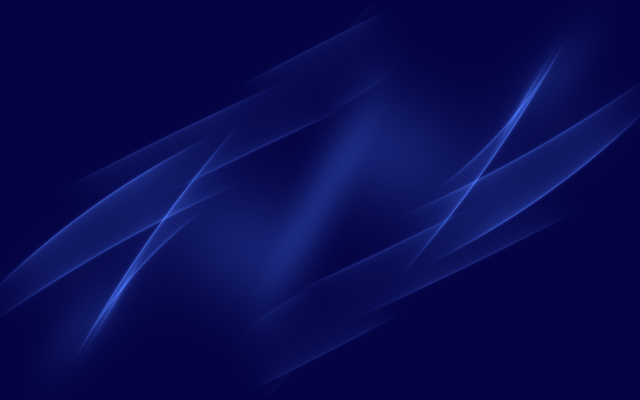
Give the GLSL for this background, as a WebGL 2 fragment shader.

```glsl
#version 300 es
precision highp float;
// Deep blue backdrop with translucent, light-edged ribbons around a soft diagonal glow.
// Each ribbon edge is a bowed segment with a thin highlight and a one-sided fade;
// the design has half-turn symmetry, so one half is evaluated at p and at -p.
uniform vec2 u_resolution;
out vec4 fragColor;

float gauss(float x, float radius) {
    return exp(-x * x / (radius * radius));
}

// Bowed edge from a to b; the sign of width picks the filled side (+ is left of a->b).
float ribbonEdge(vec2 p, vec2 a, vec2 b, float bend, float width, float line, float fill) {
    vec2 along = normalize(b - a);
    float t = dot(p - a, along) / length(b - a);
    float offset = dot(p - a, vec2(-along.y, along.x)) - bend * 4.0 * t * (1.0 - t);
    float inward = offset * sign(width);
    float ends = smoothstep(0.0, 0.36, t) * smoothstep(1.0, 0.64, t);
    float inside = smoothstep(-0.002, 0.002, inward);
    float veil = inside * exp(-max(inward, 0.0) / abs(width));
    float sheen = inside * exp(-max(inward, 0.0) / 0.01);
    float highlight = exp(-abs(offset) / 0.0022);
    return ends * (fill * veil + line * (1.3 * highlight + 0.3 * sheen));
}

float halfGlow(vec2 p) {
    float g = 0.0;
    // Long upper ribbons
    g += ribbonEdge(p, vec2(-0.675, 0.01), vec2(-0.05, 0.313), 0.006, -0.08, 0.38, 0.34);
    g += ribbonEdge(p, vec2(-0.227, 0.271), vec2(0.20, 0.49), 0.002, -0.08, 0.28, 0.26);
    g += ribbonEdge(p, vec2(-0.415, 0.0), vec2(0.085, 0.24), 0.003, 0.06, 0.42, 0.24);
    g += ribbonEdge(p, vec2(0.0, 0.208), vec2(0.20, 0.333), -0.005, 0.06, 0.18, 0.12);
    g += ribbonEdge(p, vec2(0.05, 0.41), vec2(0.15, 0.51), 0.0, -0.03, 0.08, 0.06);
    // Broad outer ribbon
    g += ribbonEdge(p, vec2(-0.86, -0.27), vec2(-0.24, 0.175), 0.035, -0.08, 0.85, 0.56);
    g += ribbonEdge(p, vec2(-0.86, -0.335), vec2(-0.17, 0.055), 0.022, 0.055, 0.65, 0.33);
    // Steep twisted ribbon, bright where its two edges meet
    g += ribbonEdge(p, vec2(-0.623, -0.417), vec2(-0.18, 0.215), 0.022, -0.05, 1.0, 0.33);
    g += ribbonEdge(p, vec2(-0.623, -0.417), vec2(-0.265, -0.005), 0.032, 0.055, 0.7, 0.25);
    vec2 knot = p - vec2(-0.505, -0.24);
    g += 1.3 * exp(-abs(dot(knot, vec2(0.86, -0.51))) / 0.006) * gauss(dot(knot, vec2(0.51, 0.86)), 0.10);
    // Haze beside the ribbon tip
    vec2 tip = p - vec2(-0.60, -0.325);
    g += 0.33 * gauss(dot(tip, vec2(0.82, -0.57)), 0.06) * gauss(dot(tip, vec2(0.57, 0.82)), 0.13);
    // Wide lobe, cut off across the central ridge
    float across = dot(p, vec2(0.916, -0.40));
    float up = dot(p, vec2(0.40, 0.916));
    g += 0.60 * gauss(across + 0.10, 0.19) * gauss(up + 0.18, 0.145) * smoothstep(0.05, -0.05, across);
    return g;
}

void main() {
    vec2 p = (gl_FragCoord.xy - 0.5 * u_resolution) / u_resolution.y;
    float glow = halfGlow(p) + halfGlow(-p);

    // Central diagonal ridge
    float across = dot(p, vec2(0.916, -0.40));
    float up = dot(p, vec2(0.40, 0.916));
    glow += 0.70 * gauss(across, 0.055) * gauss(up, 0.24);

    vec3 color = vec3(0.014, 0.012, 0.26) + glow * vec3(0.11, 0.18, 0.285);
    fragColor = vec4(min(color, 1.0), 1.0);
}
```
